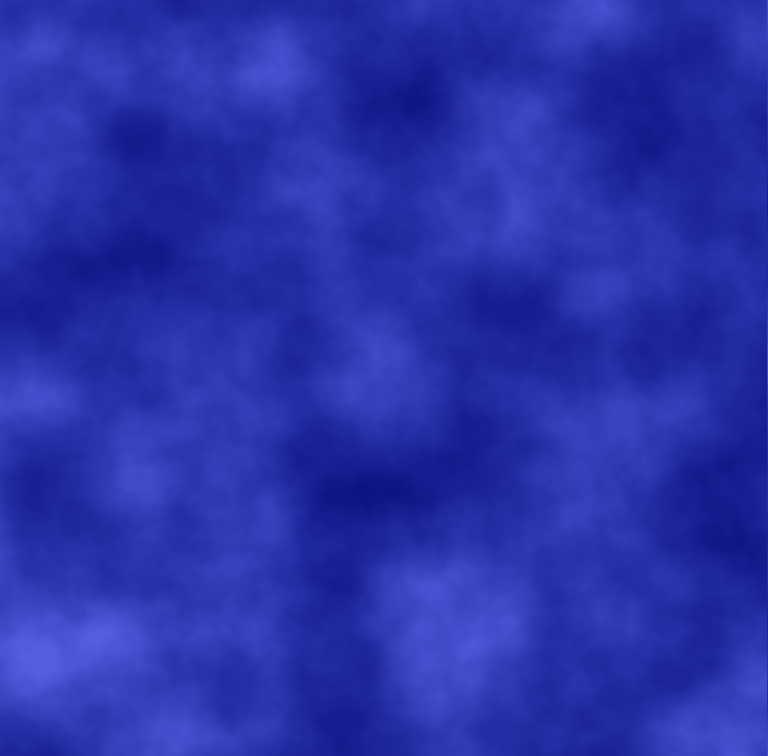
A Shadertoy shader for this texture:

```glsl
// Soft, cloudy deep-blue haze with pale and dark patches.
// Octaves of gradient noise with axis-aligned slopes are summed, and the sum
// shifts a mean blue along a ramp; a thin tile seam runs down the right edge.

#define BASE_CELLS 4.0
#define OCTAVES 6
#define LACUNARITY 2.0
#define GAIN 0.5
#define CONTRAST 0.2
#define SKEW 0.3
#define SEED 5.0
#define SEAM_WIDTH 0.002
#define MEAN_BLUE vec3(0.161, 0.193, 0.662)
#define RAMP vec3(1.0, 1.02, 1.27)
#define DARKEST vec3(0.01, 0.02, 0.47)
#define LIGHTEST vec3(0.33, 0.37, 0.87)

// Integer hash of a lattice point
uint hash(vec2 cell) {
    uvec2 q = uvec2(ivec2(cell) + 4096);
    uint h = q.x * 73856093u ^ q.y * 19349663u;
    h = (h ^ (h >> 15u)) * 2246822519u;
    h = (h ^ (h >> 13u)) * 3266489917u;
    return h ^ (h >> 16u);
}

// Projection of an offset on a corner gradient: left, right, up or down
float cornerSlope(vec2 cell, vec2 offset) {
    uint h = hash(cell);
    float along = (h & 1u) == 0u ? offset.x : offset.y;
    return (h & 2u) == 0u ? along : -along;
}

// Gradient noise with a quintic fade, centred on zero
float gradientNoise(vec2 p) {
    vec2 cell = floor(p);
    vec2 f = p - cell;
    vec2 fade = f * f * f * (f * (f * 6.0 - 15.0) + 10.0);
    vec2 e = vec2(1.0, 0.0);
    float bottom = mix(cornerSlope(cell, f),
                       cornerSlope(cell + e.xy, f - e.xy), fade.x);
    float top = mix(cornerSlope(cell + e.yx, f - e.yx),
                    cornerSlope(cell + e.xx, f - e.xx), fade.x);
    return mix(bottom, top, fade.y);
}

// Octaves, each shifted so that the lattices do not coincide
float cloud(vec2 p) {
    float sum = 0.0;
    float amplitude = 1.0;
    for (int i = 0; i < OCTAVES; i++) {
        sum += amplitude * gradientNoise(p);
        p = p * LACUNARITY + vec2(19.37, 7.71);
        amplitude *= GAIN;
    }
    return sum;
}

void mainImage(out vec4 fragColor, in vec2 fragCoord) {
    vec2 uv = fragCoord / iResolution.y;
    vec2 p = uv * BASE_CELLS + SEED * vec2(1.13, 2.39);
    float density = cloud(p);

    // Start of the next tile, visible as a hairline
    float across = fragCoord.x / iResolution.x;
    float seam = smoothstep(1.0 - SEAM_WIDTH, 1.0 - 0.5 * SEAM_WIDTH, across);
    density = mix(density, cloud(p + vec2(31.4, 12.6)), seam);

    // Lean towards a few pale patches over a darker ground
    density += SKEW * (density * density - 0.07);
    vec3 color = MEAN_BLUE + RAMP * CONTRAST * density;
    fragColor = vec4(clamp(color, DARKEST, LIGHTEST), 1.0);
}
```
